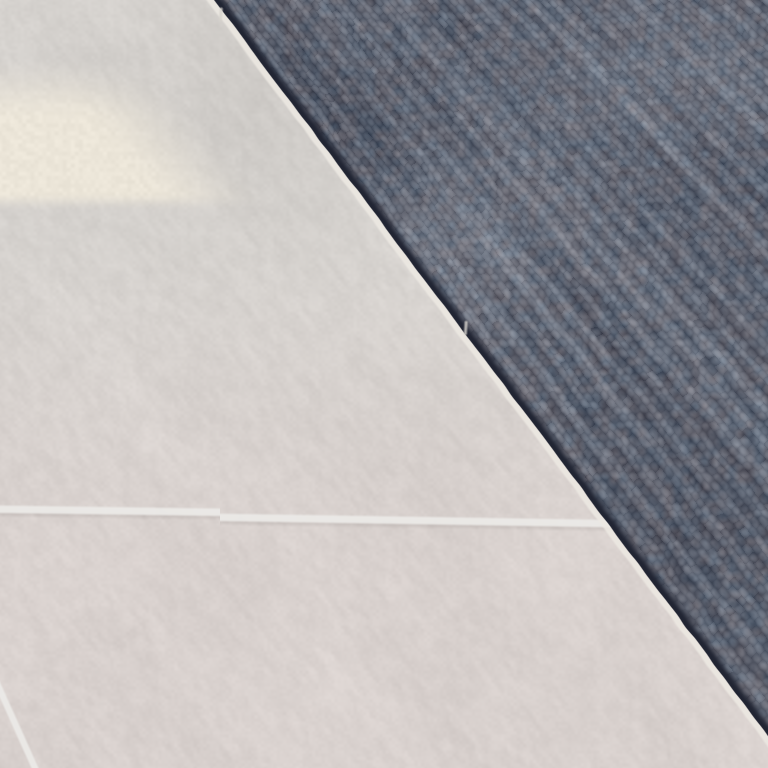
A WebGL 2 fragment shader for this texture:

```glsl
#version 300 es
precision highp float;
uniform vec2 u_resolution;
out vec4 outColor;

// Layout, in canvas units
const vec2 EDGE_START = vec2(0.279, 1.0);
const vec2 EDGE_NORMAL = vec2(0.799, 0.601);
const vec2 STRIPE_ORIGIN = vec2(-1.33, 3.13);
const float STRIPE_RADIUS = 3.2;
const float STRIPE_PERIOD = 0.026;
const vec2 TUFT_SIZE = vec2(0.0085, 0.013);
const float TRIM_WIDTH = 0.008;
const float SHADOW_WIDTH = 0.010;
const float GROUT_HALF = 0.0048;
const float TILE_STEP_X = 0.287;

// Colours
const vec3 STONE_COOL = vec3(0.835, 0.822, 0.807);
const vec3 STONE_WARM = vec3(0.850, 0.820, 0.808);
const vec3 SUNLIGHT = vec3(0.935, 0.910, 0.855);
const vec3 GROUT = vec3(0.925, 0.920, 0.910);
const vec3 TRIM = vec3(0.930, 0.915, 0.890);
const vec3 CARPET_DARK = vec3(0.250, 0.270, 0.325);
const vec3 CARPET_LIGHT = vec3(0.535, 0.555, 0.600);
const vec3 SEAM = vec3(0.130, 0.145, 0.200);

float hash(vec2 p) {
  return fract(sin(dot(p, vec2(127.1, 311.7))) * 43758.5453);
}

float noise(vec2 p) {
  vec2 i = floor(p), f = fract(p);
  f = f * f * (3.0 - 2.0 * f);
  return mix(mix(hash(i), hash(i + vec2(1, 0)), f.x),
             mix(hash(i + vec2(0, 1)), hash(i + vec2(1, 1)), f.x), f.y);
}

float fbm(vec2 p) {
  float sum = 0.0, amp = 0.5;
  for (int i = 0; i < 4; i++) {
    sum += amp * noise(p);
    p = p * 2.03 + 17.3;
    amp *= 0.5;
  }
  return sum;
}

float segment(vec2 p, vec2 a, vec2 b) {
  vec2 ab = b - a;
  return length(p - a - ab * clamp(dot(p - a, ab) / dot(ab, ab), 0.0, 1.0));
}

// Soft elliptical blob
float blob(vec2 p, vec2 center, vec2 radius) {
  vec2 q = (p - center) / radius;
  return exp(-dot(q, q));
}

float line(float dist, float halfWidth, float aa) {
  return 1.0 - smoothstep(halfWidth - aa, halfWidth + aa, dist);
}

vec3 stone(vec2 p, float aa) {
  vec3 col = mix(STONE_WARM, STONE_COOL, smoothstep(0.25, 0.75, p.y));
  vec2 grain = vec2(dot(p, EDGE_NORMAL), dot(p, vec2(0.601, -0.799)));
  col += 0.045 * (fbm(grain * vec2(14.0, 5.0)) - 0.47);
  col += 0.030 * (noise(grain * vec2(130.0, 55.0)) - 0.5);
  col += 0.018 * (noise(p * 240.0) - 0.5);
  col -= 0.03 * blob(p, vec2(0.30, 0.91), vec2(0.12, 0.14));

  // Sunlit patch with a slanted right end
  float slant = 0.33 - 0.85 * (p.y - 0.735);
  float sun = smoothstep(0.725, 0.750, p.y) * (1.0 - smoothstep(0.84, 0.93, p.y));
  sun *= 1.0 - smoothstep(-0.13, 0.03, p.x - slant);
  col = mix(col, SUNLIGHT + 0.04 * (noise(p * 190.0) - 0.5), 0.9 * sun);

  // Grout joints
  float jointY = p.x < TILE_STEP_X ? 0.337 - 0.014 * p.x : 0.331 - 0.016 * p.x;
  float joint = line(abs(p.y - jointY), GROUT_HALF, aa + 0.0012);
  float corner = line(segment(p, vec2(-0.02, 0.146), vec2(0.055, -0.021)), 0.0042, aa + 0.001);
  col -= 0.05 * line(abs(p.y - jointY + 0.006), 0.003, 0.003);
  return mix(col, GROUT, 0.9 * max(joint, corner));
}

vec3 carpet(vec2 p) {
  // Fan coordinates: x across the stripes, y along them
  vec2 ray = p - STRIPE_ORIGIN;
  vec2 fan = vec2((atan(ray.y, ray.x) + 0.926) * STRIPE_RADIUS, length(ray));
  fan.x += 0.004 * (noise(fan * vec2(30.0, 22.0)) - 0.5);

  // Broad lighter and darker panels
  float light = 0.40 + 0.20 * blob(p, vec2(0.61, 0.69), vec2(0.11, 0.09));
  light += 0.20 * blob(p, vec2(0.86, 0.89), vec2(0.16, 0.09));
  light -= 0.14 * blob(p, vec2(0.47, 0.86), vec2(0.12, 0.13));
  light -= 0.07 * blob(p, vec2(0.90, 0.30), vec2(0.20, 0.20));
  float plain = blob(p, vec2(0.61, 0.69), vec2(0.10, 0.08))
              + blob(p, vec2(0.83, 0.90), vec2(0.13, 0.08));

  // Ribs with uneven strength
  float rib = cos(6.28318 * fan.x / STRIPE_PERIOD);
  float strength = 0.08 + 0.13 * noise(vec2(fan.x * 32.0, fan.y * 3.0));
  light += rib * strength * (1.0 - 0.75 * min(plain, 1.0));
  light += 0.26 * (noise(vec2(fan.x * 55.0, fan.y * 2.5)) - 0.5);

  // Staggered yarn tufts
  vec2 cell = fan / TUFT_SIZE;
  cell.y += 0.5 * mod(floor(cell.x), 2.0) + 0.7 * noise(cell * 0.4);
  vec2 local = fract(cell) - 0.5;
  float tuft = 1.0 - smoothstep(0.15, 0.62, length(local * vec2(1.0, 0.85)));
  light += 0.26 * (tuft - 0.45) + 0.22 * (hash(floor(cell)) - 0.5);
  light += 0.34 * (noise(p * 150.0) - 0.5);

  vec3 col = mix(CARPET_DARK, CARPET_LIGHT, clamp(light + 0.06, -0.25, 1.15));
  return col + vec3(0.045, 0.0, -0.025) * (noise(p * 85.0 + 9.0) - 0.5);
}

void main() {
  vec2 p = gl_FragCoord.xy / u_resolution;
  float aa = 0.75 / min(u_resolution.x, u_resolution.y);
  float edge = dot(p - EDGE_START, EDGE_NORMAL);
  edge += 0.0015 * (noise(vec2(p.y * 60.0, 3.0)) - 0.5);

  // Trim and seam run along the boundary
  vec3 floorCol = stone(p, aa);
  floorCol = mix(floorCol, TRIM, 0.85 * line(abs(edge + 0.5 * TRIM_WIDTH), 0.5 * TRIM_WIDTH, aa + 0.001));
  vec3 rug = carpet(p);
  rug = mix(SEAM, rug, smoothstep(0.3 * SHADOW_WIDTH, 1.5 * SHADOW_WIDTH, edge));
  vec3 col = mix(floorCol, rug, smoothstep(-aa, aa, edge));

  // Small frayed ends at the tile corners
  for (int i = 0; i < 2; i++) {
    vec2 base = mix(vec2(0.287, 0.974), vec2(0.606, 0.566), float(i));
    float fray = line(segment(p, base, base + vec2(0.001, 0.014)), 0.002, aa + 0.001);
    col = mix(col, TRIM * 0.9, 0.8 * fray);
  }
  outColor = vec4(clamp(col, 0.0, 1.0), 1.0);
}
```
